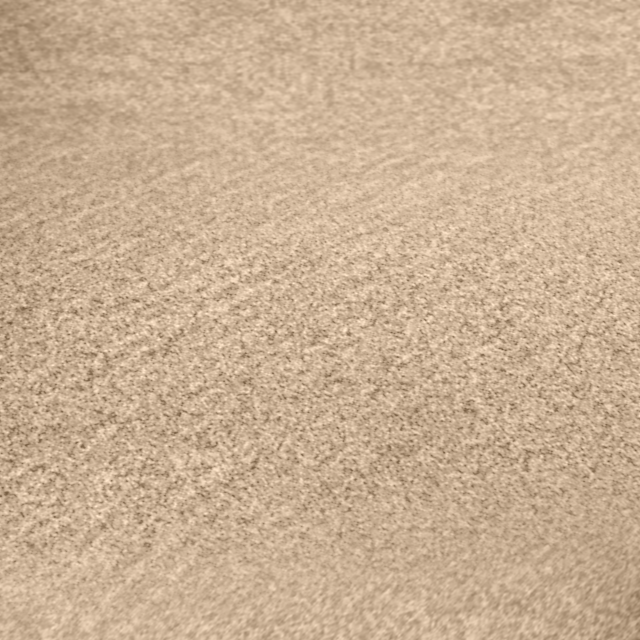
Reproduce this texture procedurally as a WebGL 2 fragment shader.

```glsl
#version 300 es
precision highp float;

#define SAND_COLOR vec3(0.79, 0.69, 0.582)
#define GRAIN_DENSITY 205.0
#define GRAIN_CONTRAST 0.40
#define SOFT_CONTRAST 0.22
#define SPECK_CONTRAST 0.35
#define RIPPLE_COUNT 19.0
#define RIPPLE_CONTRAST 0.020
#define STREAK_CONTRAST 0.07
#define FAR_CONTRAST 0.10

uniform vec2 u_resolution;
out vec4 fragColor;

float hash(vec2 p) {
    vec3 q = fract(vec3(p.xyx) * 0.1031);
    q += dot(q, q.yzx + 33.33);
    return fract((q.x + q.y) * q.z);
}

// Smooth value noise centred on zero
float noise(vec2 p) {
    vec2 cell = floor(p);
    vec2 f = fract(p);
    f = f * f * (3.0 - 2.0 * f);
    float low = mix(hash(cell), hash(cell + vec2(1.0, 0.0)), f.x);
    float high = mix(hash(cell + vec2(0.0, 1.0)), hash(cell + 1.0), f.x);
    return mix(low, high, f.y) - 0.5;
}

vec2 rotate(vec2 p, float angle) {
    float c = cos(angle), s = sin(angle);
    return vec2(c * p.x + s * p.y, c * p.y - s * p.x);
}

// Two octaves, turned against each other to hide the lattice
float layeredNoise(vec2 p) {
    return 0.62 * noise(p) + 0.45 * noise(rotate(p, 0.9) * 1.5 + 37.0);
}

float glow(vec2 p, vec2 center, vec2 radius) {
    vec2 d = (p - center) / radius;
    return exp(-dot(d, d));
}

// Broad light and shadow over the surface
float broadShade(vec2 p) {
    float shade = 0.045 * glow(p, vec2(0.85, 0.70), vec2(0.40, 0.22));
    shade += 0.025 * glow(p, vec2(0.25, 0.00), vec2(0.40, 0.16));
    shade += 0.015 * glow(p, vec2(0.40, 0.60), vec2(0.35, 0.25));
    shade -= 0.030 * glow(p, vec2(0.72, 0.28), vec2(0.35, 0.16));
    shade -= 0.100 * glow(p, vec2(0.00, 1.00), vec2(0.10, 0.22));
    shade -= 0.045 * glow(p, vec2(0.00, 0.55), vec2(0.12, 0.35));
    shade -= 0.110 * glow(p, vec2(1.03, 0.00), vec2(0.13, 0.15));
    return shade + 0.015 * noise(p * 5.0 + 11.0);
}

// Slanted, narrow ridges that flatten with distance
float nearRipples(vec2 p) {
    float across = p.x - p.y - 0.83 * p.y * p.y * p.y;
    float along = p.x + p.y;
    float wobble = 0.9 * noise(vec2(across * 9.0, along * 4.0) + 50.0)
                 + 0.30 * noise(p * 45.0);
    float wave = sin(6.28318 * (across * RIPPLE_COUNT + wobble));
    float crest = wave + 0.5 * wave * wave - 0.25;
    float strength = 1.0 + 1.6 * noise(vec2(across * 16.0, along * 7.0) + 80.0);
    float streaks = noise(vec2(across * 65.0 + wobble, along * 14.0) + 20.0);
    float fade = mix(0.3, 1.0, 1.0 - smoothstep(0.4, 1.05, p.x - p.y + 0.5));
    return fade * (RIPPLE_CONTRAST * crest * strength + STREAK_CONTRAST * streaks);
}

// Level, soft bands in the distance
float farRipples(vec2 p) {
    float lift = 0.02 * noise(p * 9.0) + 0.010 * noise(p * 45.0);
    vec2 q = vec2(p.x, p.y + lift);
    float bands = noise(q * vec2(5.0, 45.0) + 30.0);
    float creases = noise(q * vec2(16.0, 90.0) + 60.0);
    return FAR_CONTRAST * (0.5 * bands + 0.65 * creases);
}

// Crisp grains in the focal band, softer ones in front and behind
float grains(vec2 p) {
    vec2 ground = vec2((p.x - 0.5) * (0.9 + 0.3 * p.y), p.y + 0.25 * p.y * p.y);
    vec2 crispPoint = rotate(ground, -0.4) * vec2(0.9, 1.1) * GRAIN_DENSITY;
    float crisp = layeredNoise(crispPoint + 300.0);
    float specks = max(-crisp - 0.17, 0.0);
    float sharp = GRAIN_CONTRAST * crisp - SPECK_CONTRAST * specks;
    float behind = layeredNoise(p * vec2(120.0, 180.0) + 200.0);
    float front = layeredNoise(rotate(p, 0.75) * vec2(125.0, 210.0) + 400.0);
    float focus = smoothstep(-0.08, 0.22, p.y - 0.12 * p.x)
                * (1.0 - smoothstep(0.50, 0.88, p.y));
    float soft = mix(front * 1.35, behind, smoothstep(0.2, 0.5, p.y));
    return mix(SOFT_CONTRAST * soft, sharp, focus);
}

void main() {
    vec2 p = gl_FragCoord.xy / u_resolution;
    float distant = smoothstep(0.66, 0.84, p.y + 0.06 * noise(p * 6.0) - 0.06 * p.x);
    float ripples = mix(nearRipples(p), farRipples(p), distant);
    float tone = broadShade(p) + ripples + grains(p);
    fragColor = vec4(clamp(SAND_COLOR + tone, 0.0, 1.0), 1.0);
}
```
